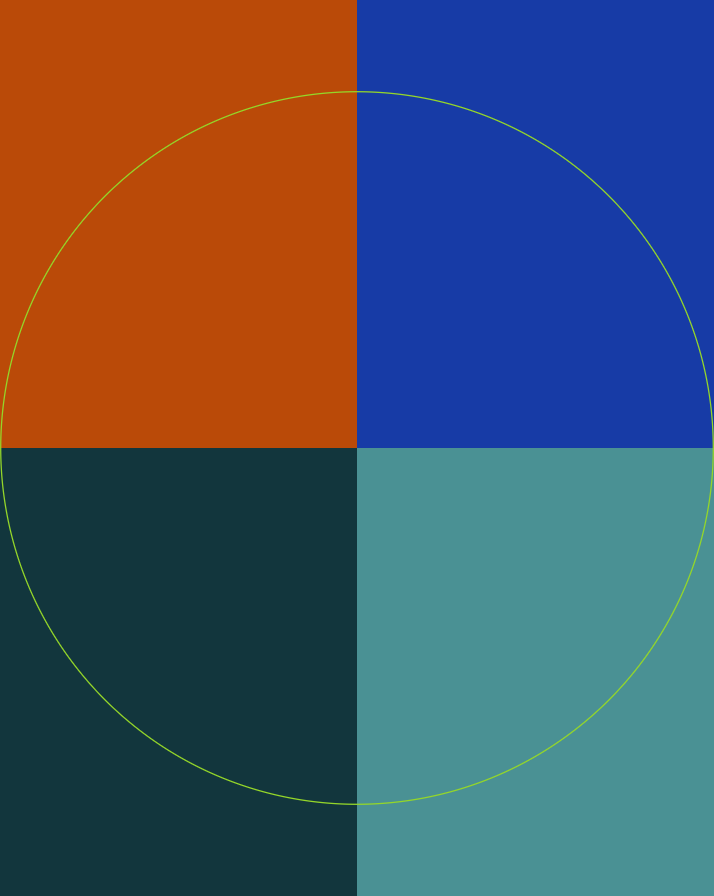
Reproduce this background procedurally as a WebGL 2 fragment shader.

```glsl
#version 300 es
precision highp float;

uniform vec2 u_resolution;
out vec4 fragColor;

const vec3 ORANGE = vec3(0.73, 0.29, 0.03);
const vec3 BLUE = vec3(0.09, 0.23, 0.65);
const vec3 DARK_TEAL = vec3(0.07, 0.21, 0.24);
const vec3 SEA_GREEN = vec3(0.29, 0.57, 0.58);
const vec3 LIME = vec3(0.58, 0.84, 0.16);

const float RING_RADIUS = 0.499;
const float RING_HALF_WIDTH = 0.0009;

// Coverage of the region where the signed distance is negative
float coverage(float dist, float pixel) {
    return clamp(0.5 - dist / pixel, 0.0, 1.0);
}

float ringDistance(vec2 p, float radius, float halfWidth) {
    return abs(length(p) - radius) - halfWidth;
}

// Four flat panels meeting at the centre
vec3 quadrants(vec2 p, float pixel) {
    float right = coverage(-p.x, pixel);
    float top = coverage(-p.y, pixel);
    vec3 lower = mix(DARK_TEAL, SEA_GREEN, right);
    vec3 upper = mix(ORANGE, BLUE, right);
    return mix(lower, upper, top);
}

void main() {
    // Centred coordinates, with the canvas width as one unit
    float pixel = 1.0 / u_resolution.x;
    vec2 p = (gl_FragCoord.xy - 0.5 * u_resolution) * pixel;

    vec3 color = quadrants(p, pixel);

    // Thin circle touching the left and right sides
    float ring = coverage(ringDistance(p, RING_RADIUS, RING_HALF_WIDTH), pixel);
    color = mix(color, LIME, ring);

    fragColor = vec4(color, 1.0);
}
```
